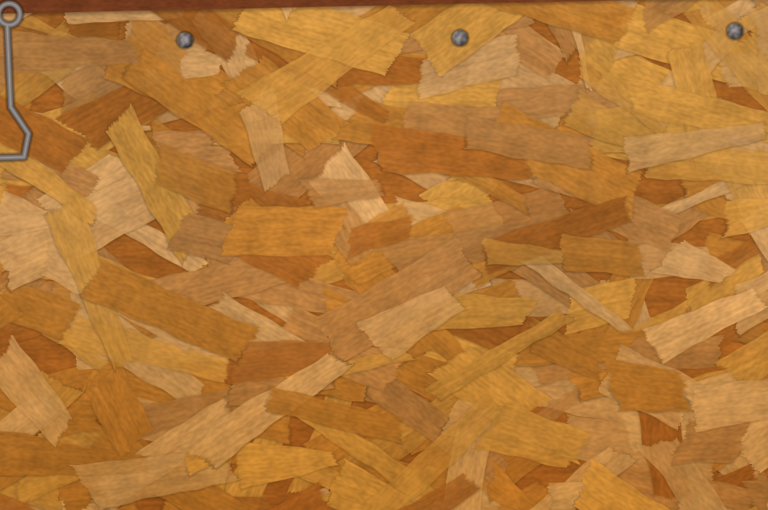
This texture is drawn by a Shadertoy shader. Its source:

```glsl
const vec3 AMBER = vec3(0.70, 0.45, 0.17);
const vec3 PALE = vec3(0.78, 0.58, 0.35);
const vec3 GOLD = vec3(0.77, 0.54, 0.23);
const vec3 BROWN = vec3(0.62, 0.36, 0.13);
const vec3 TAN = vec3(0.68, 0.46, 0.24);
const vec3 RAIL = vec3(0.45, 0.23, 0.12);
const vec3 STEEL = vec3(0.56, 0.53, 0.52);
const int LAYERS = 9;
const float CELL = 0.22;

vec4 hash4(vec2 p) {
    vec4 q = fract(p.xyxy * vec4(0.1031, 0.1030, 0.0973, 0.1099));
    q += dot(q, q.wzxy + 33.33);
    return fract((q.xxyz + q.yzzw) * q.zywx);
}

float cornerSlope(vec2 corner, vec2 offset) {
    float a = 6.2832 * hash4(corner).x;
    return dot(vec2(cos(a), sin(a)), offset);
}

float gradientNoise(vec2 p) {
    vec2 i = floor(p), f = fract(p);
    vec2 u = f * f * f * (f * (f * 6.0 - 15.0) + 10.0);
    vec2 e = vec2(1.0, 0.0);
    return mix(mix(cornerSlope(i, f), cornerSlope(i + e, f - e), u.x),
               mix(cornerSlope(i + e.yx, f - e.yx), cornerSlope(i + 1.0, f - 1.0), u.x), u.y);
}

vec2 rotate(vec2 p, float a) {
    float c = cos(a), s = sin(a);
    return vec2(c * p.x + s * p.y, c * p.y - s * p.x);
}

float segment(vec2 p, vec2 a, vec2 b) {
    vec2 ap = p - a, ab = b - a;
    return length(ap - ab * clamp(dot(ap, ab) / dot(ab, ab), 0.0, 1.0));
}

float coverage(float d, float pixel) {
    return smoothstep(pixel, -pixel, d);
}

vec3 woodTone(float pick) {
    if (pick < 0.24) return AMBER;
    if (pick < 0.50) return PALE;
    if (pick < 0.70) return GOLD;
    if (pick < 0.84) return BROWN;
    return TAN;
}

// Long fibres along x, fine flecks and broader stains
float grain(vec2 p, vec2 seed) {
    float bend = 0.008 * gradientNoise(p * 9.0 + seed);
    float fibre = gradientNoise(vec2(p.x * 5.0, (p.y + bend) * 120.0) + seed);
    float fleck = gradientNoise(p * vec2(80.0, 170.0) + seed);
    float stain = gradientNoise(p * vec2(24.0, 30.0) + seed);
    return 1.0 + 0.10 * fibre + 0.11 * fleck + 0.12 * stain;
}

vec3 layStrand(vec3 under, vec2 p, vec2 id, float pixel) {
    vec4 shape = hash4(id + 5.3), look = hash4(id + 71.7), finish = hash4(id + 133.1);
    float angle = (shape.x - 0.5) * (shape.y > 0.78 ? 3.0 : 1.3);
    vec2 halfSize = vec2(mix(0.06, 0.17, shape.z), mix(0.010, 0.052, sqrt(shape.w)));
    p = rotate(p, angle);
    vec2 q = p;
    q.x += (look.x - 0.5) * 1.1 * p.y;
    float taper = 0.75 * look.y * look.y;
    halfSize.y *= 1.0 - taper * clamp(0.5 + 0.5 * q.x / halfSize.x, 0.0, 1.0);
    vec2 edge = abs(q) - halfSize;
    if (max(edge.x, edge.y) > 0.014) return under;

    // Frayed ends and slightly wandering sides
    vec2 seed = floor(look.zw * 60.0);
    edge.x += 0.012 * gradientNoise(vec2(p.y * 38.0, sign(p.x) * 2.3) + seed);
    edge.x += 0.006 * gradientNoise(vec2(p.y * 210.0, p.x * 20.0) + seed);
    edge.y += 0.007 * gradientNoise(vec2(p.x * 17.0, sign(p.y) * 3.3) + seed);
    float d = max(edge.x, edge.y);

    // Thin shadow, stronger beneath the lower side
    float below = smoothstep(-0.2, 0.5, -p.y * cos(angle) / halfSize.y);
    float shade = mix(0.05, 0.22, below * finish.x);
    under *= 1.0 - shade * smoothstep(0.006, -0.001, d);
    if (d > pixel) return under;

    // Pressed strands partly sink into those beneath
    vec3 wood = woodTone(look.z) * mix(0.96, 1.04, look.w) * grain(p, seed);
    float feather = mix(pixel, 0.006, finish.y * finish.y * step(edge.y, edge.x));
    float cover = smoothstep(pixel, pixel - 2.0 * feather, d);
    return mix(under, wood, cover * mix(0.6, 1.0, sqrt(finish.z)));
}

vec3 strandBoard(vec2 p, float pixel) {
    vec3 color = BROWN * grain(p, vec2(3.0));
    for (int layer = 0; layer < LAYERS; layer++) {
        vec2 shift = hash4(vec2(float(layer), 8.0)).xy;
        vec2 home = floor(p / CELL + shift);
        for (int k = 0; k < 9; k++) {
            vec2 cell = home + vec2(k % 3 - 1, k / 3 - 1);
            vec2 id = cell + float(layer) * vec2(19.0, 31.0);
            vec2 center = (cell + hash4(id).xy - shift) * CELL;
            color = layStrand(color, p - center, id, pixel);
        }
    }
    return color;
}

vec3 addSteel(vec3 under, float d, float radius, float light, float pixel) {
    under *= 1.0 - 0.35 * smoothstep(0.006, 0.0, d);
    float height = clamp(-d / radius, 0.0, 1.0);
    vec3 metal = STEEL * (0.6 + 0.5 * height + light);
    return mix(under, metal, coverage(d, pixel));
}

float hookDistance(vec2 p) {
    float d = abs(length(p - vec2(0.018, 0.972)) - 0.021);
    d = min(d, segment(p, vec2(0.014, 0.95), vec2(0.021, 0.79)));
    d = min(d, segment(p, vec2(0.021, 0.79), vec2(0.056, 0.738)));
    d = min(d, segment(p, vec2(0.056, 0.738), vec2(0.047, 0.692)));
    return min(d, segment(p, vec2(0.047, 0.692), vec2(-0.02, 0.69))) - 0.006;
}

void mainImage(out vec4 fragColor, in vec2 fragCoord) {
    vec2 p = fragCoord / iResolution.y;
    float pixel = 1.0 / iResolution.y;
    float width = iResolution.x * pixel;

    // Board, warmer and dimmer toward the bottom
    vec3 color = strandBoard(p, pixel);
    color *= mix(vec3(0.98, 0.93, 0.80), vec3(1.02, 1.03, 1.06), smoothstep(0.0, 0.65, p.y));
    color *= 1.0 + 0.10 * gradientNoise(p * 2.3 + 4.0);

    // Slanted rail along the top
    float rail = 0.973 + 0.0216 * p.x - p.y;
    color *= 1.0 - 0.25 * smoothstep(0.010, 0.0, rail);
    color = mix(color, RAIL * grain(p, vec2(9.0)), coverage(rail, pixel));

    // Nail heads and wire hook
    for (int i = 0; i < 3; i++) {
        float x = width * (0.241 + 0.358 * float(i));
        vec2 q = p - vec2(x, 0.921 + 0.0045 * float(i * i));
        float light = 0.3 * gradientNoise(q * 130.0 + float(i)) + 9.0 * (q.y - q.x);
        color = addSteel(color, length(q) - 0.0155, 0.0155, light, pixel);
    }
    color = addSteel(color, hookDistance(p), 0.006, 0.0, pixel);
    fragColor = vec4(clamp(color, 0.0, 1.0), 1.0);
}
```
